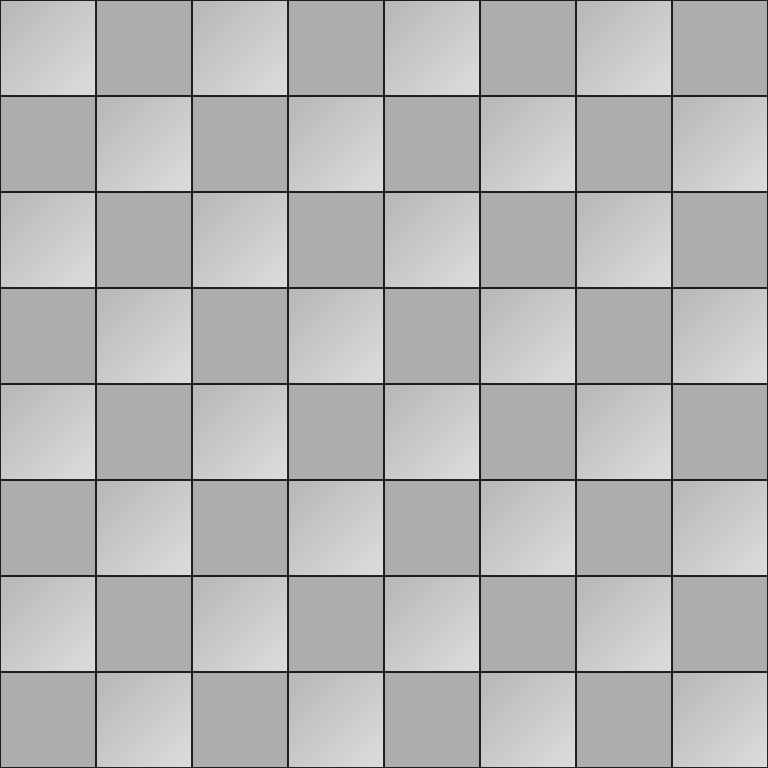
A Shadertoy shader for this pattern:

```glsl
const float CELLS = 8.0;
const float LINE_WIDTH = 0.0175; // fraction of a cell
const vec3 FLAT_GREY = vec3(0.678);
const vec3 SHADE_GREY = vec3(0.713);
const vec3 LIGHT_GREY = vec3(0.868);
const vec3 LINE_COLOUR = vec3(0.0);

// 1 on odd cells, 0 on even ones
float checker(vec2 cell) {
    return mod(cell.x + cell.y, 2.0);
}

// Diagonal ramp from the upper left to the lower right corner
vec3 diagonalGradient(vec2 local, vec3 startColour, vec3 endColour) {
    float ramp = 0.5 * (local.x + 1.0 - local.y);
    return mix(startColour, endColour, ramp);
}

// Coverage of the lines centred on the cell borders
float gridLines(vec2 local, float width, float pixel) {
    vec2 edge = min(local, 1.0 - local);
    float signedDist = min(edge.x, edge.y) - 0.5 * width;
    return clamp(0.5 - signedDist / pixel, 0.0, 1.0);
}

void mainImage(out vec4 fragColor, in vec2 fragCoord) {
    vec2 grid = fragCoord / iResolution.xy * CELLS;
    vec2 cell = floor(grid);
    vec2 local = fract(grid);
    float pixel = CELLS / min(iResolution.x, iResolution.y);

    // Alternate flat and shaded squares
    vec3 shaded = diagonalGradient(local, SHADE_GREY, LIGHT_GREY);
    vec3 colour = mix(FLAT_GREY, shaded, checker(cell));

    // Thin dark grid on top
    colour = mix(colour, LINE_COLOUR, gridLines(local, LINE_WIDTH, pixel));
    fragColor = vec4(colour, 1.0);
}
```
